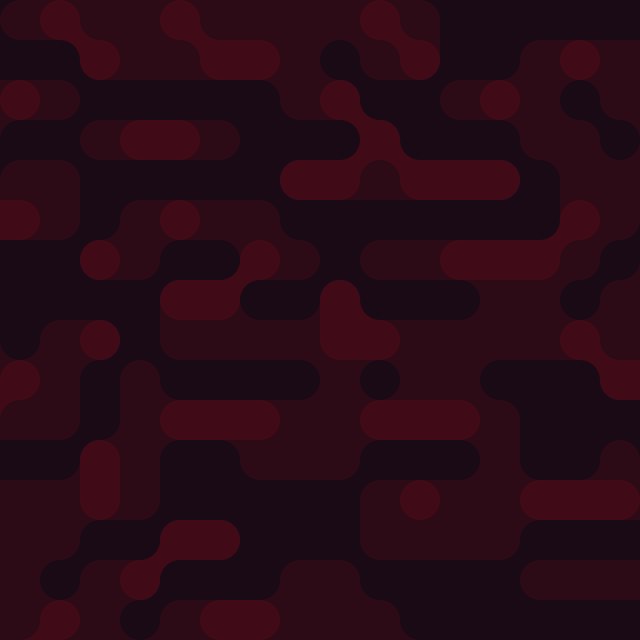
Give the GLSL for this pattern, as a WebGL 1 fragment shader.

```glsl
precision highp float;

uniform vec2 u_resolution;

#define CELLS 16.0
#define SEED 37.0
#define DARK_BELOW -0.15
#define RED_ABOVE 0.53
#define PLUM vec3(0.175, 0.042, 0.088)
#define NIGHT vec3(0.097, 0.038, 0.087)
#define WINE vec3(0.250, 0.042, 0.088)

float hash(vec2 cell) {
    vec3 p = fract(vec3(cell.xyx + SEED) * vec3(0.1031, 0.1030, 0.0973));
    p += dot(p, p.yzx + 33.33);
    return fract((p.x + p.y) * p.z);
}

// Cell value: alike along a row, contrasting from row to row.
float cellValue(vec2 cell) {
    float row = hash(cell) + hash(cell + vec2(1.0, 0.0));
    float rowAbove = hash(cell + vec2(0.0, 1.0)) + hash(cell + vec2(1.0, 1.0));
    return row - rowAbove;
}

// Signed distance (positive inside) to a grid mask with rounded corners.
// m: mask of this cell, its side, vertical and diagonal neighbours.
// a: distance to the nearest cell borders. Diagonal inside cells join up.
float roundedMask(vec4 m, vec2 a) {
    bool sideDiffers = m.x != m.y;
    bool verticalDiffers = m.x != m.z;
    float edge = 0.5;
    if (sideDiffers && verticalDiffers) {
        bool joined = m.x > 0.5 && m.w > 0.5;
        if (!joined) edge = 0.5 - length(a - 0.5);
    } else if (sideDiffers) {
        edge = a.x;
    } else if (verticalDiffers) {
        edge = a.y;
    }
    return (2.0 * m.x - 1.0) * edge;
}

float coverage(float dist, float pixel) {
    return clamp(dist / pixel + 0.5, 0.0, 1.0);
}

void main() {
    float side = min(u_resolution.x, u_resolution.y);
    float pixel = CELLS / side;
    vec2 p = gl_FragCoord.xy * pixel;
    vec2 cell = floor(p);
    vec2 f = p - cell;

    // Neighbours that share the nearest corner
    vec2 toward = 2.0 * step(0.5, f) - 1.0;
    vec2 a = 0.5 - abs(f - 0.5);
    vec4 values = vec4(
        cellValue(cell),
        cellValue(cell + vec2(toward.x, 0.0)),
        cellValue(cell + vec2(0.0, toward.y)),
        cellValue(cell + toward));

    // Dark layer over the ground, red layer on top
    float dark = roundedMask(step(values, vec4(DARK_BELOW)), a);
    float red = roundedMask(step(vec4(RED_ABOVE), values), a);
    vec3 color = mix(PLUM, NIGHT, coverage(dark, pixel));
    color = mix(color, WINE, coverage(red, pixel));
    gl_FragColor = vec4(color, 1.0);
}
```
